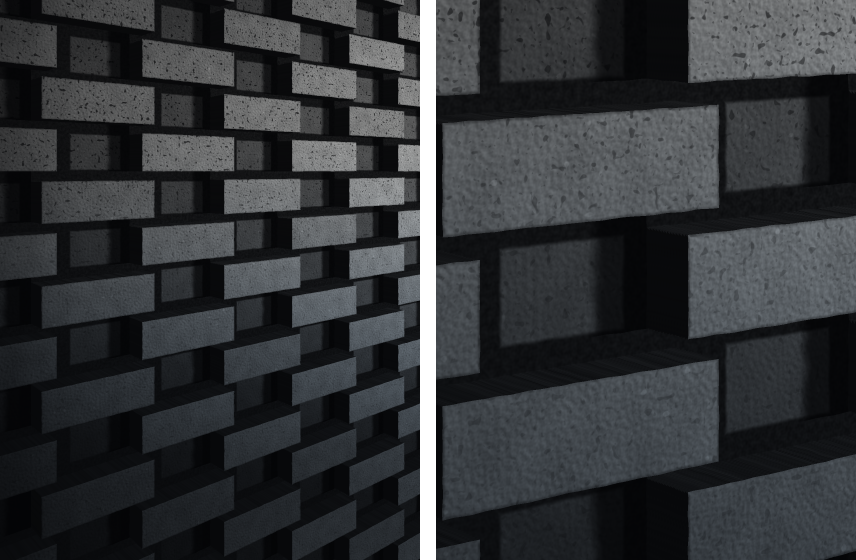
Left: the whole. Right: its middle third, enlarged.
Give the GLSL for this texture, as a WebGL 2 fragment shader.

```glsl
#version 300 es
precision highp float;
// A dark brick wall seen obliquely: long bricks project, short headers sit back.
// Each sample is marched a short way into the wall to find a front face, a ledge,
// a side or the recessed plane, then given light, grain and pits from noise.

uniform vec2 u_resolution;
out vec4 fragColor;

const float HORIZON = 0.306;     // measured down from the top
const float BRICK_LENGTH = 1.14; // a column repeat is 2 units long
const float JOINT = 0.19;        // share of a course taken by the bed joint

float hash(vec2 p) {
    return fract(sin(dot(p, vec2(127.1, 311.7))) * 4375.85);
}

vec2 gradient(vec2 cell) {
    float angle = 6.2832 * hash(cell);
    return vec2(cos(angle), sin(angle));
}

float noise(vec2 p) {
    vec2 i = floor(p), f = p - i, e = vec2(1, 0);
    vec2 s = f * f * f * (f * (f * 6.0 - 15.0) + 10.0);
    float low = mix(dot(gradient(i), f), dot(gradient(i + e), f - e), s.x);
    float high = mix(dot(gradient(i + e.yx), f - e.yx), dot(gradient(i + 1.0), f - 1.0), s.x);
    return mix(low, high, s.y);
}

// Canvas point to wall units: x in half repeats, y in courses
vec2 wallPoint(vec2 p) {
    float scale = (1.823 - p.x) / 1.749;
    return (p - vec2(0.0742, HORIZON)) / (vec2(0.2003, 0.094) * scale);
}

// Position inside a repeat; odd courses are shifted by half of it
vec2 localPoint(vec2 wall, out vec2 id) {
    id.y = floor(wall.y);
    float along = wall.x - mod(id.y, 2.0);
    id.x = floor(along / 2.0);
    return vec2(along - 2.0 * id.x, wall.y - id.y);
}

// Light grows to the right and fades towards the floor
float lightAt(vec2 p) {
    float light = 0.27 + 0.39 * p.x;
    light *= mix(1.0, 0.32, smoothstep(0.25, 0.95, p.y));
    light *= mix(0.74, 1.0, smoothstep(0.0, 0.16, p.x));
    return light * mix(0.86, 1.0, smoothstep(0.0, 0.15, p.y));
}

// Relative brightness of a fired clay face
float clay(vec2 q, vec2 id, float height) {
    float bump = noise(q * 21.0 + vec2(0.35, -0.25)) - noise(q * 21.0);
    float tone = 1.0 + 0.16 * (hash(id + 7.3) - 0.5) + 0.22 * bump;
    tone += 0.12 * noise(q * 3.0) + 0.13 * noise(q * 48.0);
    float wear = mix(1.0, 0.3, smoothstep(0.2, 0.55, height));
    float patches = 0.12 * noise(q * 1.7 + 5.0);
    float pits = smoothstep(0.32, 0.44, noise(q * 13.0 + 31.0) + patches);
    pits += 0.7 * smoothstep(0.34, 0.45, noise(q * 25.0 + 11.0) + patches);
    float specks = smoothstep(0.46, 0.56, noise(q * 10.0 + 67.0));
    return tone * (1.0 - 0.62 * wear * min(pits, 1.0)) + 0.2 * specks;
}

vec3 wallColor(vec2 p) {
    float light = lightAt(p);
    vec2 rough = p + 0.0007 * vec2(noise(p * 90.0), noise(p * 90.0 + 40.0));
    vec2 inward = (rough - vec2(-0.48, HORIZON)) * 0.035 * (1.823 - p.x) / 1.749;

    // March from the front plane to the recessed plane
    vec2 wall, id, cell;
    float depth = 0.0;
    bool hit = false;
    for (int i = 0; i <= 14; i++) {
        depth = float(i) / 14.0;
        wall = wallPoint(rough + inward * depth);
        cell = localPoint(wall, id);
        hit = cell.x < BRICK_LENGTH && cell.y > JOINT;
        if (hit) break;
    }
    vec2 q = wall * vec2(2.13, 1.0);
    float grain = 1.0 + 0.7 * noise(q * 17.0) + 0.6 * noise(q * 38.0);
    float above = cell.y - JOINT, below = 1.0 - cell.y;
    float value;

    if (hit && depth == 0.0) {
        // Front face with worn arrises
        float border = min(min(above, below), 2.13 * min(cell.x, BRICK_LENGTH - cell.x));
        value = light * clay(q, id, p.y) * mix(0.68, 1.0, smoothstep(0.0, 0.03, border));
        float arris = smoothstep(0.035, 0.0, above) * smoothstep(0.4, 0.65, p.y);
        value += 0.3 * light * arris;
    } else if (hit) {
        // Left returns and undersides stay black, upper ledges catch a little light
        bool ledge = above < min(below, 2.13 * cell.x);
        value = ledge ? 0.025 + 0.14 * light * grain : 0.02 + 0.02 * light * grain;
    } else {
        // Recessed plane: header in a mortar bed, shaded by the next long brick
        vec2 d = abs(cell - vec2(1.635, 0.6)) - vec2(0.265, 0.375);
        float edge = max(d.x * 2.13, d.y);
        float header = 0.58 * light * clay(q + 19.0, id + 23.0, p.y);
        header *= mix(1.0, 0.72, smoothstep(0.5, 0.9, p.y));
        float mortar = 0.02 + 0.11 * light * grain;
        value = mix(header, mortar, smoothstep(-0.03, 0.015, edge));
        float shade = smoothstep(1.73, 1.81, cell.x + 0.02 * noise(q * 5.0));
        value *= 1.0 - 0.72 * shade;
    }
    vec3 tint = mix(vec3(1.0, 1.0, 0.985), vec3(0.91, 1.0, 1.07), smoothstep(0.2, 0.75, p.y));
    return max(value, 0.0) * tint + vec3(0.006, 0.008, 0.014);
}

void main() {
    // Average a 3 by 3 grid to smooth the edges
    vec3 sum = vec3(0);
    for (int k = 0; k < 9; k++) {
        vec2 offset = (vec2(k % 3, k / 3) - 1.0) / 3.0;
        vec2 p = (gl_FragCoord.xy + offset) / u_resolution.y;
        sum += wallColor(vec2(p.x, 1.0 - p.y));
    }
    fragColor = vec4(sum / 9.0, 1.0);
}
```
